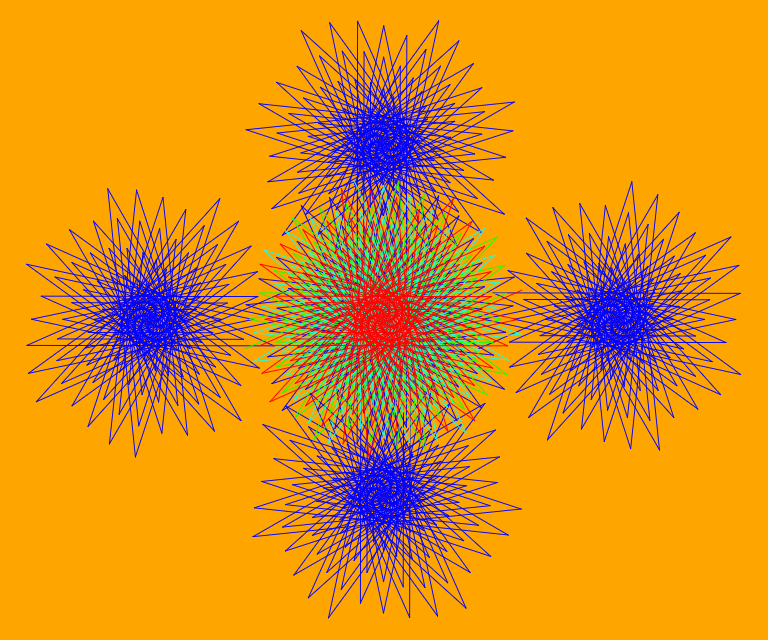
Give the GLSL for this background, as a Shadertoy shader.

```glsl
#define STEPS 135
#define TURN_DEGREES 156.0
#define START_DEGREES 192.0
#define SPIRAL_RADIUS 0.2227
#define LINE_WIDTH 0.00148
#define ARM_OFFSET vec2(0.365, 0.2735)
#define CENTRE vec2(-0.0006, 0.001)

const vec3 ORANGE = vec3(1.0, 0.647, 0.0);
const vec3 BLUE = vec3(0.0, 0.0, 1.0);
const vec3 GREEN = vec3(0.1, 1.0, 0.0);
const vec3 CYAN = vec3(0.1, 1.0, 0.9);
const vec3 RED = vec3(1.0, 0.0, 0.0);

vec2 direction(float degrees) {
    float angle = radians(degrees);
    return vec2(cos(angle), sin(angle));
}

float segmentDistance(vec2 p, vec2 a, vec2 b) {
    vec2 ap = p - a, ab = b - a;
    return length(ap - ab * clamp(dot(ap, ab) / dot(ab, ab), 0.0, 1.0));
}

// Share of a pixel covered by a thin line at distance d
float lineCoverage(float d, float pixel) {
    float halfWidth = 0.5 * LINE_WIDTH;
    float low = max(d - 0.5 * pixel, -halfWidth);
    float high = min(d + 0.5 * pixel, halfWidth);
    return clamp((high - low) / pixel, 0.0, 1.0);
}

// Opacity of a spiral whose path turns sharply while its chords grow
float starSpiral(vec2 p, float heading, float pixel) {
    if (length(p) > SPIRAL_RADIUS + 2.0 * pixel) return 0.0;
    vec2 turn = direction(TURN_DEGREES);
    mat2 rotation = mat2(turn.x, turn.y, -turn.y, turn.x);
    vec2 ray = direction(START_DEGREES + heading);
    vec2 previous = vec2(0.0);
    float gap = 1.0;
    for (int k = 1; k <= STEPS; k++) {
        ray = rotation * ray;
        vec2 next = ray * SPIRAL_RADIUS * float(k) / float(STEPS);
        gap *= 1.0 - lineCoverage(segmentDistance(p, previous, next), pixel);
        previous = next;
    }
    return 1.0 - gap;
}

vec3 centreColour(int layer) {
    return layer == 0 ? RED : layer == 1 ? CYAN : layer == 2 ? GREEN : BLUE;
}

void mainImage(out vec4 fragColor, in vec2 fragCoord) {
    float pixel = 1.0 / iResolution.y;
    vec2 p = (fragCoord - 0.5 * iResolution.xy) * pixel - CENTRE;
    vec3 colour = ORANGE;

    // Four outer stars, each headed towards the centre
    for (int i = 0; i < 4; i++) {
        float heading = 90.0 * float(i);
        vec2 position = -ARM_OFFSET * direction(heading);
        colour = mix(colour, BLUE, starSpiral(p - position, heading, pixel));
    }

    // Four stacked centre stars, red uppermost
    for (int i = 3; i >= 0; i--) {
        float heading = 90.0 * float(i);
        colour = mix(colour, centreColour(i), starSpiral(p, heading, pixel));
    }
    fragColor = vec4(colour, 1.0);
}
```
